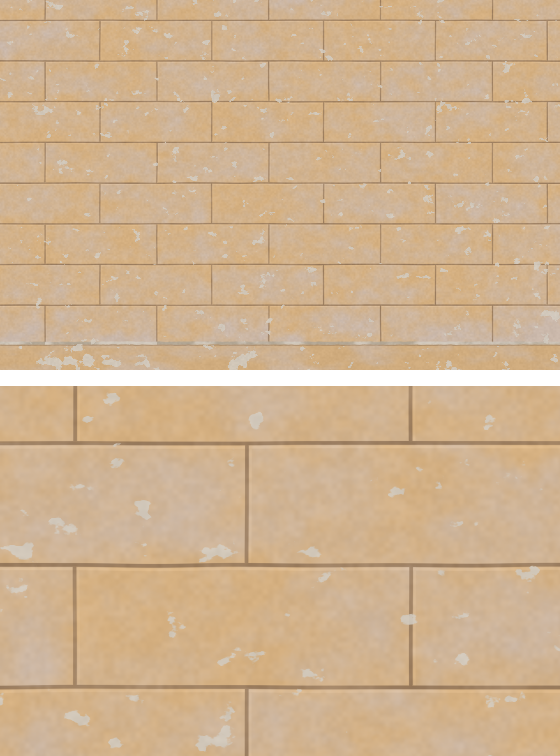
Top: the whole. Bottom: its middle third, enlarged.
This texture is drawn by a WebGL 1 fragment shader. Its source:

```glsl
precision highp float;
// Ochre plaster wall scored into running-bond blocks above a weathered plinth.
// Joints come from a half-shifted grid; layered noise gives each block its own
// faded patches, and masks add streaks, a grey ledge and flaking paint.
uniform vec2 u_resolution;

#define ASPECT 1.512
#define BLOCK vec2(0.302, 0.110)
#define ORIGIN vec2(0.2697, 0.1752)
#define JOINT_HALF 0.0017
#define LEDGE_Y 0.0725
#define LEDGE_HALF 0.0042
#define OCHRE vec3(0.835, 0.690, 0.505)
#define FADED vec3(0.800, 0.714, 0.635)
#define JOINT vec3(0.560, 0.445, 0.335)
#define LIME vec3(0.820, 0.790, 0.745)
#define GREY vec3(0.740, 0.695, 0.625)

float hash(vec2 p) {
  vec3 q = fract(vec3(p.xyx) * 0.1031);
  q += dot(q, q.yzx + 33.33);
  return fract((q.x + q.y) * q.z);
}

float noise(vec2 p) {
  vec2 i = floor(p), f = fract(p);
  f = f * f * (3.0 - 2.0 * f);
  vec2 e = vec2(0.0, 1.0);
  return mix(mix(hash(i), hash(i + e.yx), f.x),
             mix(hash(i + e.xy), hash(i + e.yy), f.x), f.y);
}

float fbm(vec2 p) {
  float sum = 0.0, amp = 0.5;
  for (int i = 0; i < 5; i++) {
    sum += amp * noise(p);
    p = mat2(1.6, 1.2, -1.2, 1.6) * p + 17.3;
    amp *= 0.5;
  }
  return sum;
}

// Antialiased band of the given half width around d = 0
float band(float d, float halfWidth, float aa) {
  return 1.0 - smoothstep(halfWidth - aa, halfWidth + aa, abs(d));
}

float spot(vec2 p, vec2 center, vec2 radius) {
  vec2 d = (p - center) / radius;
  return exp(-dot(d, d));
}

void main() {
  vec2 p = gl_FragCoord.xy / u_resolution * vec2(ASPECT, 1.0);
  float aa = 0.7 / u_resolution.y;
  vec2 shifted = p + 40.0;

  // Block grid, odd rows shifted by half a block
  vec2 wobble = 0.0012 * (vec2(noise(shifted.yx * 14.0), noise(shifted * 14.0)) - 0.5);
  vec2 g = (p + wobble - ORIGIN) / BLOCK;
  float row = floor(g.y);
  g.x += 0.49 * mod(row, 2.0);
  vec2 id = vec2(floor(g.x), row) + 20.0;
  vec2 cell = fract(g);
  vec2 toJoint = (cell - floor(cell + 0.5)) * BLOCK;
  float edge = min(abs(toJoint.x), abs(toJoint.y));

  // Faded patches: broad wear, per-block mottling, ochre margins
  float broad = fbm(shifted * vec2(3.0, 4.0));
  float mottle = fbm(shifted * vec2(17.0, 24.0) + id * 7.7);
  float fine = fbm(shifted * 65.0);
  float fade = 0.49 + 0.8 * (broad - 0.48) + 1.5 * (mottle - 0.48) + 0.6 * (fine - 0.48);
  fade += 0.26 * (hash(id) - 0.5) + 0.24 * (0.55 - p.y);
  fade += 0.20 * smoothstep(0.002, 0.030, edge) - 0.14;
  fade += 0.45 * smoothstep(0.17, 0.07, p.y) * smoothstep(0.40, 0.62, broad + 0.3 * mottle);

  // Yellow runs down the upper wall
  float streak = smoothstep(0.012, 0.003, abs(p.x - 0.36))
               + smoothstep(0.014, 0.003, abs(p.x - 0.94));
  fade -= 0.35 * streak * smoothstep(0.70, 0.86, p.y) * smoothstep(0.3, 0.6, mottle);
  vec3 color = mix(OCHRE, FADED, clamp(fade, 0.0, 1.25));

  // Joints: dark groove with a lit lip below and to the right
  float depth = 0.75 + 0.35 * noise(shifted * 30.0);
  float lip = max(band(toJoint.y + 0.0036, 0.0012, aa),
                  0.6 * band(toJoint.x - 0.0034, 0.0010, aa));
  float groove = max(band(toJoint.y, JOINT_HALF, aa),
                     0.9 * band(toJoint.x, JOINT_HALF, aa));
  color += 0.035 * lip * depth;
  color = mix(color, JOINT, min(groove * depth, 1.0) * 0.85);

  // Plinth and its weathered ledge
  float plinth = smoothstep(LEDGE_Y + aa, LEDGE_Y - aa, p.y);
  float stain = fbm(shifted * vec2(9.0, 22.0));
  vec3 plinthColor = mix(OCHRE * 0.975, FADED, smoothstep(0.36, 0.75, stain) * 0.85);
  color = mix(color, plinthColor, plinth);
  float ledgeOffset = p.y - LEDGE_Y + 0.003 * (fine - 0.5);
  vec3 ledgeColor = mix(GREY * 0.93, LIME, smoothstep(0.35, 0.65, mottle));
  color = mix(color, ledgeColor, 0.9 * band(ledgeOffset, LEDGE_HALF, aa));
  color = mix(color, JOINT, 0.55 * band(ledgeOffset + 0.0055, 0.0013, aa));

  // Flaking paint low on the plinth and at the right end of the wall
  float flakeZone = spot(p, vec2(0.19, 0.025), vec2(0.10, 0.022))
                  + 0.9 * spot(p, vec2(0.36, 0.012), vec2(0.08, 0.016))
                  + 0.9 * spot(p, vec2(0.62, 0.018), vec2(0.06, 0.025))
                  + 0.7 * spot(p, vec2(1.21, 0.015), vec2(0.05, 0.025))
                  + 0.9 * spot(p, vec2(1.465, 0.150), vec2(0.035, 0.050));
  float flake = fbm(shifted * vec2(38.0, 52.0)) + 0.28 * min(flakeZone, 1.0);
  color = mix(color, LIME, 0.9 * smoothstep(0.70, 0.75, flake));

  // Plaster grain
  color += 0.030 * (noise(shifted * 210.0) - 0.5) + 0.035 * (fine - 0.48);
  gl_FragColor = vec4(clamp(color, 0.0, 1.0), 1.0);
}
```
